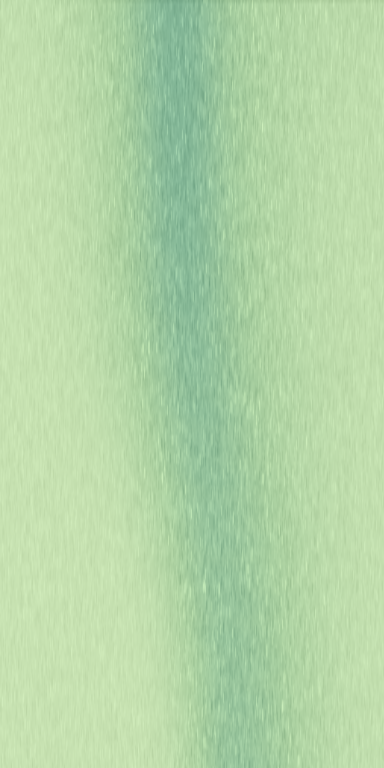
A Shadertoy shader for this texture:

```glsl
// Pale green brushed fibre sheet with a soft teal band drifting down to the right.
#define PALE vec3(0.780, 0.885, 0.695)
#define MID vec3(0.665, 0.815, 0.625)
#define DEEP vec3(0.505, 0.710, 0.590)
#define FIBRE_COLUMNS 150.0
#define FIBRE_ROWS 38.0
#define FIBRE_LAYERS 3
#define FIBRE_CONTRAST 0.068
#define GLINT_STRENGTH 0.050
#define BAND_RAGGEDNESS 0.05

float hash(vec2 p) {
    vec3 q = fract(vec3(p.xyx) * 0.1031);
    q += dot(q, q.yzx + 33.33);
    return fract((q.x + q.y) * q.z);
}

// One streak per cell, with each column shifted vertically: x = signed tone, y = rare glint.
vec2 fibreLayer(vec2 uv, vec2 grid, float seed) {
    vec2 p = uv * grid;
    float column = floor(p.x);
    vec2 sum = vec2(0.0);
    for (int i = -1; i <= 1; i++) {
        float c = column + float(i);
        float y = p.y + 7.0 * hash(vec2(c, seed));
        vec2 id = vec2(c, floor(y) + seed * 17.0);
        float centre = c + 0.5 + 0.5 * (hash(id + 3.7) - 0.5);
        float across = exp(-7.0 * (p.x - centre) * (p.x - centre));
        float along = smoothstep(0.0, 0.3, fract(y)) * smoothstep(1.0, 0.7, fract(y));
        float tone = hash(id + 11.3);
        sum += across * along * vec2(2.0 * tone - 1.0, smoothstep(0.93, 1.0, tone));
    }
    return sum;
}

// Band darkness: asymmetric bell plus a soft core that fades downwards.
float bandDepth(vec2 uv) {
    float down = 1.0 - uv.y;
    float bend = smoothstep(0.30, 0.95, down);
    float centre = 0.455 + 0.07 * down + 0.09 * bend;
    float offset = uv.x - centre;
    float leftWidth = mix(0.235, 0.150, bend);
    float rightWidth = mix(0.27, 0.225, bend);
    float width = mix(leftWidth, rightWidth, smoothstep(-0.08, 0.08, offset));
    float bell = exp(-offset * offset / (width * width));
    float core = exp(-offset * offset / 0.0105) * mix(0.30, 0.06, smoothstep(0.1, 0.8, down));
    float topShade = 0.13 * exp(-down * 3.5);
    float rightShade = 0.08 * smoothstep(0.5, 0.75, uv.x);
    return 0.60 * bell + core + (topShade + rightShade) * (1.0 - bell);
}

void mainImage(out vec4 fragColor, in vec2 fragCoord) {
    vec2 uv = fragCoord / iResolution.xy;

    // Fibres, from broad to fine, with most weight on the fine ones
    vec2 fibre = vec2(0.0);
    vec2 grid = vec2(FIBRE_COLUMNS, FIBRE_ROWS);
    float weight = 0.55;
    for (int i = 0; i < FIBRE_LAYERS; i++) {
        fibre += weight * fibreLayer(uv, grid, float(i) + 1.0);
        grid *= vec2(1.3, 1.2);
        weight *= 1.25;
    }

    // Faint uneven horizontal weave
    float weave = sin(uv.y * 151.0 + 1.5 * sin(uv.x * 13.0))
                + sin(uv.y * 87.0 + 2.0 * sin(uv.x * 9.0 + 1.0));

    // Band tone, slightly broken up where it is deep
    float depth = bandDepth(uv);
    float shaded = smoothstep(0.05, 0.55, depth);
    depth -= BAND_RAGGEDNESS * fibre.x * shaded;
    depth += 0.006 * weave * (0.4 + shaded);
    vec3 color = mix(PALE, MID, smoothstep(0.0, 0.5, depth) * 0.55 + clamp(depth, 0.0, 0.5) * 0.9);
    color = mix(color, DEEP, smoothstep(0.36, 1.0, depth));

    // Streak relief and light glints
    color += FIBRE_CONTRAST * fibre.x * mix(0.42, 0.70, shaded);
    color += GLINT_STRENGTH * fibre.y * shaded * vec3(1.0, 0.9, 0.6);

    // Thin shaded upper rim
    float rim = smoothstep(0.993, 1.0, uv.y) * smoothstep(0.1, 0.4, uv.x);
    color -= 0.04 * rim;
    fragColor = vec4(clamp(color, 0.0, 1.0), 1.0);
}
```
